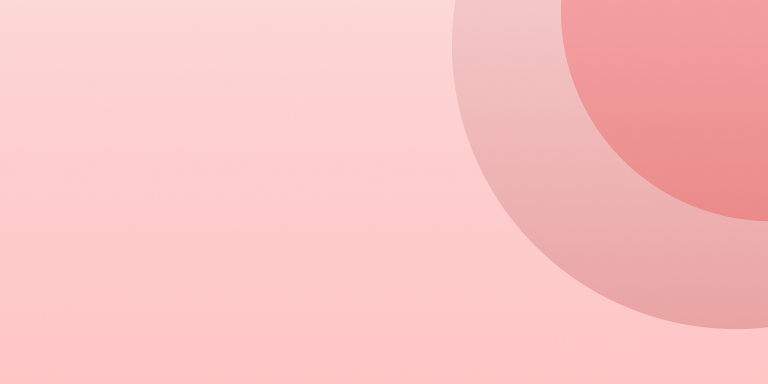
This background is drawn by a WebGL 2 fragment shader. Its source:

```glsl
#version 300 es
precision highp float;

uniform vec2 u_resolution;
out vec4 fragColor;

// Discs: centre and radius in canvas heights
const vec2 OUTER_CENTER = vec2(1.917, 0.883);
const float OUTER_RADIUS = 0.740;
const vec2 INNER_CENTER = vec2(2.008, 0.971);
const float INNER_RADIUS = 0.547;

// Vertical gradients, from the top of the canvas to the foot of each shape
const vec3 BACK_TOP = vec3(0.988, 0.847, 0.839);
const vec3 BACK_MID = vec3(0.994, 0.808, 0.808);
const vec3 BACK_FOOT = vec3(1.0, 0.776, 0.776);
const vec3 OUTER_TOP = vec3(0.957, 0.780, 0.780);
const vec3 OUTER_FOOT = vec3(0.914, 0.639, 0.639);
const vec3 INNER_TOP = vec3(0.953, 0.627, 0.635);
const vec3 INNER_FOOT = vec3(0.918, 0.545, 0.541);

const float BACK_MID_DEPTH = 0.4;
const float DITHER = 1.0 / 255.0;

// Sine-free hash in 0..1
float hash(vec2 p) {
    vec3 q = fract(vec3(p.xyx) * 0.1031);
    q += dot(q, q.yzx + 33.33);
    return fract((q.x + q.y) * q.z);
}

// Antialiased disc coverage
float disc(vec2 p, vec2 center, float radius, float pixel) {
    float d = length(p - center) - radius;
    return clamp(0.5 - d / pixel, 0.0, 1.0);
}

// Colour by depth below the top, ending at the foot of a disc
vec3 discColor(vec3 top, vec3 foot, float depth, vec2 center, float radius) {
    float footDepth = 1.0 - center.y + radius;
    return mix(top, foot, clamp(depth / footDepth, 0.0, 1.0));
}

vec3 backColor(float depth) {
    vec3 upper = mix(BACK_TOP, BACK_MID, depth / BACK_MID_DEPTH);
    vec3 lower = mix(BACK_MID, BACK_FOOT, (depth - BACK_MID_DEPTH) / (1.0 - BACK_MID_DEPTH));
    return depth < BACK_MID_DEPTH ? upper : lower;
}

void main() {
    float pixel = 1.0 / u_resolution.y;
    vec2 p = gl_FragCoord.xy * pixel;
    float depth = 1.0 - p.y;

    vec3 color = backColor(depth);

    // Large pale disc, then the stronger one on top
    vec3 outer = discColor(OUTER_TOP, OUTER_FOOT, depth, OUTER_CENTER, OUTER_RADIUS);
    color = mix(color, outer, disc(p, OUTER_CENTER, OUTER_RADIUS, pixel));
    vec3 inner = discColor(INNER_TOP, INNER_FOOT, depth, INNER_CENTER, INNER_RADIUS);
    color = mix(color, inner, disc(p, INNER_CENTER, INNER_RADIUS, pixel));

    // Faint dither against banding
    color += (hash(gl_FragCoord.xy) - 0.5) * DITHER;
    fragColor = vec4(color, 1.0);
}
```
